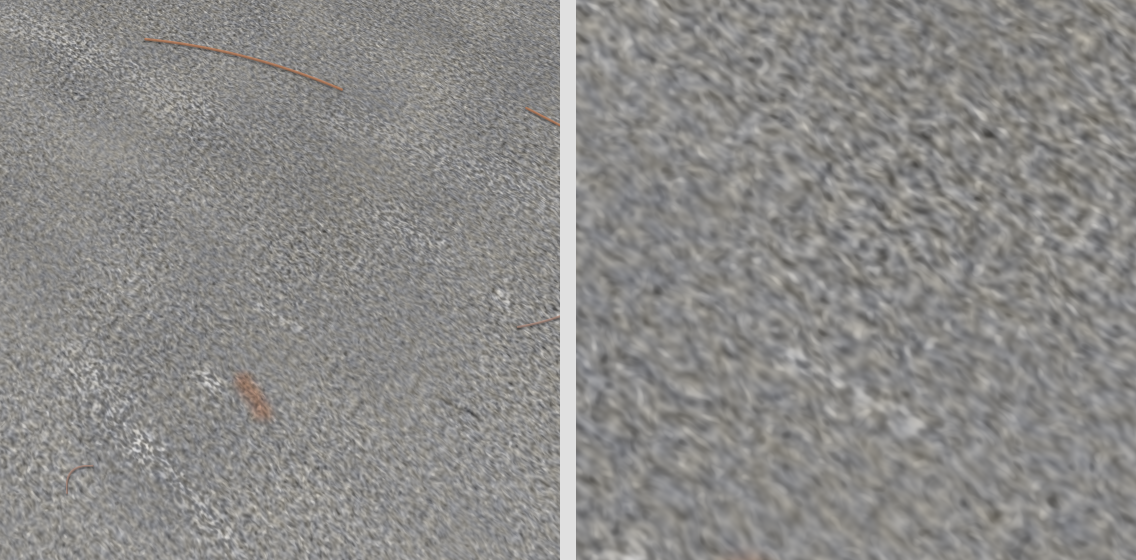
Left: the whole. Right: its middle third, enlarged.
Write a Shadertoy shader that draws this texture.

```glsl
// Worn grey asphalt seen at a slant: fine stretched grain from gradient noise
// on a foreshortened ground plane, with broad pale streaks, chalky scuffs,
// a rust stain and a few dry pine needles.

const float TAU = 6.2831853;

float hash(vec2 p) {
    vec3 q = fract(vec3(p.xyx) * 0.1031);
    q += dot(q, q.yzx + 33.33);
    return fract((q.x + q.y) * q.z);
}

float corner(vec2 cell, vec2 offset) {
    float a = TAU * hash(cell + 517.0);
    return dot(vec2(cos(a), sin(a)), offset);
}

// Gradient noise, roughly -0.7 to 0.7
float noise(vec2 p) {
    vec2 i = floor(p), f = p - i;
    vec2 u = f * f * f * (f * (f * 6.0 - 15.0) + 10.0);
    vec2 e = vec2(1.0, 0.0);
    return mix(mix(corner(i, f), corner(i + e.xy, f - e.xy), u.x),
               mix(corner(i + e.yx, f - e.yx), corner(i + e.xx, f - e.xx), u.x), u.y);
}

float fbm(vec2 p) {
    float sum = 0.0, amp = 1.0;
    for (int k = 0; k < 4; k++) {
        sum += amp * noise(p);
        p = p * 2.03 + 17.3;
        amp *= 0.55;
    }
    return sum;
}

vec2 rotate(vec2 p, float a) {
    float c = cos(a), s = sin(a);
    return vec2(c * p.x + s * p.y, c * p.y - s * p.x);
}

// Signed side (x) and distance (y) to a bowed line from a to b
vec2 bowedLine(vec2 p, vec2 a, vec2 b, float bow) {
    float len = length(b - a);
    vec2 dir = (b - a) / len;
    float along = dot(p - a, dir);
    float t = clamp(along / len, 0.0, 1.0);
    float side = dot(p - a, vec2(-dir.y, dir.x)) - bow * 4.0 * t * (1.0 - t);
    return vec2(side, length(vec2(along - t * len, side)));
}

// Soft scuff around a line, fading out over its width
float scuff(vec2 p, vec2 a, vec2 b, float width) {
    return 1.0 - smoothstep(0.0, width, bowedLine(p, a, b, 0.0).y);
}

// Lays a needle with a lit upper edge and a thin shadow below
vec3 needle(vec3 base, vec2 p, vec2 a, vec2 b, float bow, float width, vec3 tint) {
    vec2 d = bowedLine(p, a, b, bow);
    float shade = 1.0 - smoothstep(0.0, width * 2.2, bowedLine(p + vec2(0.0, 0.003), a, b, bow).y);
    base *= 1.0 - 0.25 * shade;
    vec3 lit = tint * (1.0 + 0.35 * smoothstep(-width, width, d.x));
    return mix(base, lit, 0.85 * (1.0 - smoothstep(width * 0.4, width * 1.5, d.y)));
}

void mainImage(out vec4 fragColor, in vec2 fragCoord) {
    vec2 uv = fragCoord / iResolution.xy;

    // Foreshortened ground, turned so x follows the streaks down to the right
    float nearness = 1.0 / (1.3 - 0.5 * uv.y);
    vec2 ground = rotate(vec2((uv.x - 0.5) * nearness, 2.0 * nearness), -0.62);
    vec2 wobble = 0.004 * vec2(noise(ground * 30.0), noise(ground * 30.0 + 41.0));
    vec2 g = ground + wobble;

    // Grain in two sizes, plus sparse pale and dark stones
    float coarse = noise(g * vec2(85.0, 150.0));
    float fine = noise(g * vec2(150.0, 255.0) + 63.0);
    float stones = noise(g * vec2(105.0, 165.0) + 131.0);
    float contrast = 1.0 + 0.5 * fbm(ground * 5.0 + 23.0);
    float grain = 0.165 * coarse + 0.15 * fine;
    grain += 0.10 * smoothstep(0.2, 0.55, stones) - 0.08 * smoothstep(0.22, 0.55, -stones);

    // Broad wear
    float streaks = fbm(ground * vec2(2.2, 8.0) + 9.0);
    float blotches = fbm(ground * 7.0 + 77.0);
    float value = 0.541 + grain * contrast + 0.04 * streaks + 0.025 * blotches;
    value += 0.025 * (0.5 - uv.y) - 0.015 * uv.x * uv.y;

    // Chalky scuffs, broken up by the grain
    vec2 q = uv + 0.03 * vec2(blotches, streaks);
    float chalk = 0.9 * scuff(q, vec2(0.14, 0.34), vec2(0.24, 0.19), 0.075);
    chalk += scuff(q, vec2(0.24, 0.19), vec2(0.40, 0.03), 0.048);
    chalk += 0.55 * scuff(q, vec2(0.02, 0.97), vec2(0.36, 0.80), 0.06);
    chalk += 0.55 * scuff(q, vec2(0.62, 0.78), vec2(0.98, 0.65), 0.06);
    chalk += 0.4 * scuff(q, vec2(0.70, 0.60), vec2(0.80, 0.54), 0.05);
    chalk += 1.3 * scuff(uv + wobble, vec2(0.365, 0.33), vec2(0.385, 0.31), 0.026);
    chalk += scuff(uv + wobble, vec2(0.90, 0.47), vec2(0.905, 0.46), 0.02);
    chalk += 0.8 * scuff(uv + wobble, vec2(0.46, 0.455), vec2(0.54, 0.41), 0.012);
    value += 0.15 * chalk * smoothstep(-0.3, 0.45, coarse + 0.6 * fine + 0.3 * blotches);
    value -= 0.13 * scuff(uv + wobble, vec2(0.78, 0.29), vec2(0.855, 0.257), 0.007);

    // Near-neutral grey with faint warm and cool grains
    float warmth = 0.035 * noise(g * vec2(60.0, 100.0) + 211.0) + 0.012 * blotches
                 + 0.05 * max(grain, 0.0);
    vec3 col = value + vec3(0.004, 0.0, -0.006) + warmth * vec3(0.5, 0.1, -0.9);

    // Rust stain
    float rust = scuff(uv + 2.0 * wobble, vec2(0.435, 0.32), vec2(0.47, 0.265), 0.03);
    col = mix(col, col * vec3(1.1, 0.88, 0.76), 0.9 * rust);

    // Needles and a hooked twig
    vec3 orange = vec3(0.58, 0.39, 0.28);
    vec3 faded = vec3(0.52, 0.42, 0.38);
    col = needle(col, uv, vec2(0.26, 0.93), vec2(0.61, 0.84), 0.014, 0.0024, orange);
    col = needle(col, uv, vec2(0.94, 0.807), vec2(1.02, 0.766), 0.0, 0.0022, orange);
    col = needle(col, uv, vec2(0.925, 0.416), vec2(1.02, 0.443), -0.003, 0.0022, faded);
    col = needle(col, uv, vec2(0.12, 0.12), vec2(0.165, 0.168), 0.02, 0.0022, faded);

    fragColor = vec4(clamp(col, 0.0, 1.0), 1.0);
}
```
